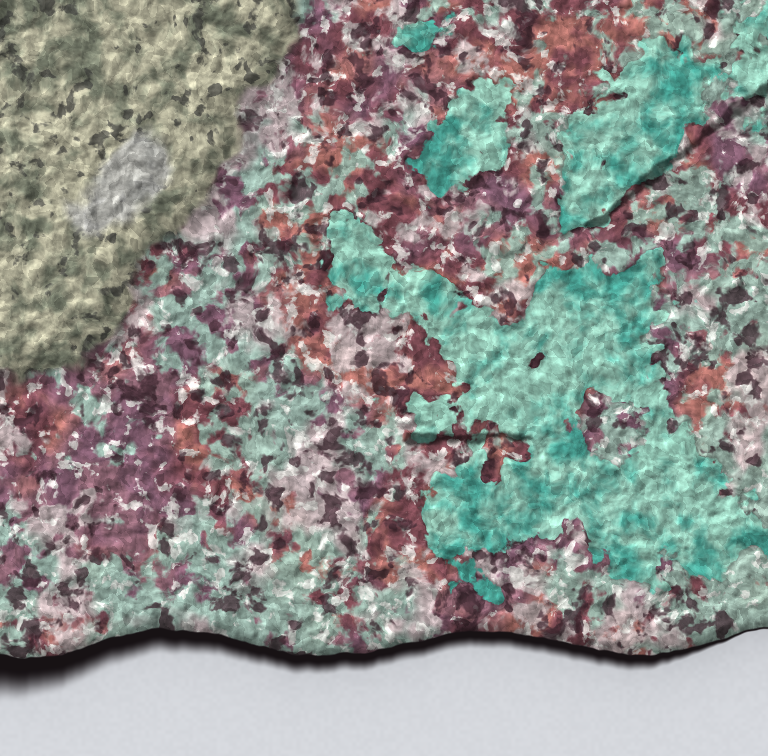
Write a Shadertoy shader that draws this texture.

```glsl
// A weathered mineral slab on a pale table: grey stone at the upper left,
// maroon crust with pale flakes, and ragged turquoise patches.
// Tapered capsules lay out the regions; warped noise frays and grains them.

float hash(vec2 p) {
    vec3 q = fract(vec3(p.xyx) * 0.1031);
    q += dot(q, q.yzx + 33.33);
    return fract((q.x + q.y) * q.z);
}

float noise(vec2 p) {
    vec2 i = floor(p), f = fract(p);
    f = f * f * (3.0 - 2.0 * f);
    return mix(mix(hash(i), hash(i + vec2(1, 0)), f.x),
               mix(hash(i + vec2(0, 1)), hash(i + vec2(1, 1)), f.x), f.y);
}

float fbm(vec2 p) {
    float sum = 0.0, amp = 0.53;
    for (int i = 0; i < 4; i++) {
        sum += amp * noise(p);
        p = mat2(1.6, 1.2, -1.2, 1.6) * p + 17.3;
        amp *= 0.5;
    }
    return sum;
}

// Capsule whose radius runs from ra at a to rb at b.
float capsule(vec2 p, vec2 a, vec2 b, float ra, float rb) {
    vec2 ab = b - a;
    float t = clamp(dot(p - a, ab) / dot(ab, ab), 0.0, 1.0);
    return length(p - a - ab * t) - mix(ra, rb, t);
}

// Random value of the nearest scattered seed: small angular flakes.
float flake(vec2 p) {
    vec2 cell = floor(p);
    float best = 9.0, id = 0.0;
    for (int k = 0; k < 9; k++) {
        vec2 c = cell + vec2(k % 3 - 1, k / 3 - 1);
        vec2 d = c + vec2(hash(c), hash(c + 41.7)) - p;
        float dist = dot(d, d);
        if (dist < best) { best = dist; id = hash(c + 83.1); }
    }
    return id;
}

// Light from the upper left over a noise height field.
float relief(vec2 p, float scale) {
    return fbm(p * scale) - fbm(p * scale + vec2(-0.35, 0.45));
}

float turquoiseShape(vec2 p) {
    float d = capsule(p, vec2(0.80, 0.82), vec2(1.04, 0.94), 0.060, 0.055);
    d = min(d, capsule(p, vec2(0.765, 0.71), vec2(0.79, 0.83), 0.015, 0.05));
    d = min(d, capsule(p, vec2(0.465, 0.67), vec2(0.64, 0.56), 0.025, 0.04));
    d = min(d, capsule(p, vec2(0.64, 0.53), vec2(0.82, 0.61), 0.055, 0.055));
    d = min(d, capsule(p, vec2(0.57, 0.46), vec2(0.70, 0.48), 0.033, 0.045));
    d = min(d, capsule(p, vec2(0.74, 0.54), vec2(0.81, 0.51), 0.050, 0.045));
    d = min(d, capsule(p, vec2(0.59, 0.30), vec2(0.78, 0.38), 0.050, 0.06));
    d = min(d, capsule(p, vec2(0.84, 0.34), vec2(0.85, 0.19), 0.095, 0.005));
    d = min(d, capsule(p, vec2(0.88, 0.295), vec2(1.04, 0.29), 0.035, 0.04));
    d = min(d, capsule(p, vec2(0.58, 0.76), vec2(0.61, 0.85), 0.022, 0.035));
    return min(d, capsule(p, vec2(0.53, 0.95), vec2(0.55, 0.96), 0.02, 0.02));
}

vec3 crustColor(vec2 p) {
    float broad = fbm(p * 5.0 + 3.0), fine = fbm(p * 52.0 + 9.0);
    vec3 col = mix(vec3(0.46, 0.28, 0.31), vec3(0.66, 0.43, 0.40),
                   smoothstep(0.42, 0.66, fbm(p * 24.0)));
    col = mix(col, vec3(0.47, 0.36, 0.44), 0.7 * smoothstep(0.45, 0.62, fbm(p * 7.0 + 21.0)));
    // Pale and greenish flakes thicken toward the lower left and the right.
    float bias = 0.07 * smoothstep(0.5, 0.2, p.y) + 0.06 * smoothstep(0.72, 1.0, p.x);
    float cover = 0.5 * fine + 0.5 * fbm(p * 17.0 + 5.0) + 0.35 * (broad - 0.5) + bias;
    vec3 pale = mix(vec3(0.73, 0.68, 0.68), vec3(0.57, 0.69, 0.64),
                    smoothstep(0.44, 0.58, fbm(p * 12.0 + 31.0) + bias));
    col = mix(col, pale, 0.9 * smoothstep(0.47, 0.56, cover));
    col = mix(col, vec3(0.84, 0.84, 0.82), 0.8 * smoothstep(0.60, 0.70, fbm(p * 70.0 + 13.0)));
    return mix(col, vec3(0.23, 0.15, 0.18), 0.75 * smoothstep(0.40, 0.30, fbm(p * 46.0 + 57.0)));
}

vec3 stoneColor(vec2 p) {
    vec3 col = mix(vec3(0.42, 0.44, 0.38), vec3(0.68, 0.67, 0.58),
                   smoothstep(0.32, 0.60, 0.6 * fbm(p * 50.0) + 0.4 * fbm(p * 10.0)));
    col = mix(col, vec3(0.24, 0.24, 0.23), 0.7 * smoothstep(0.37, 0.27, fbm(p * 60.0 + 7.0)));
    float smear = capsule(p, vec2(0.12, 0.71), vec2(0.19, 0.79), 0.03, 0.035);
    smear += 0.05 * (fbm(p * 22.0) - 0.5);
    return mix(col, vec3(0.65, 0.65, 0.64), 0.85 * smoothstep(0.012, -0.012, smear));
}

vec3 tableColor(vec2 p, float depth) {
    float reach = (0.016 + 0.035 * exp(-6.0 * p.x)) * smoothstep(1.0, 0.82, p.x) + 0.003;
    float shade = 1.0 - smoothstep(0.35, 1.25, depth / reach);
    vec3 col = vec3(0.84, 0.85, 0.87) - 0.10 * exp(-depth * 28.0);
    return mix(col + 0.02 * (noise(p * 190.0) - 0.5), vec3(0.09, 0.07, 0.08), shade);
}

void mainImage(out vec4 fragColor, in vec2 fragCoord) {
    vec2 p = fragCoord / iResolution.y;
    vec2 q = p + 0.016 * (vec2(fbm(p * 28.0), fbm(p * 28.0 + 7.7)) - 0.5);
    float fray = fbm(q * 15.0 + 2.0) - 0.5, grain = fbm(q * 55.0 + 4.0) - 0.5;

    // Crust, then turquoise with a thin dark rim, then grey stone.
    vec3 col = crustColor(q);
    float patchDist = turquoiseShape(q) + 0.15 * fray + 0.065 * grain;
    vec3 teal = mix(vec3(0.25, 0.58, 0.53), vec3(0.56, 0.76, 0.69),
                    smoothstep(0.34, 0.60, 0.5 * fbm(q * 9.0 + 11.0) + 0.5 * fbm(q * 42.0)));
    col *= 1.0 - 0.22 * smoothstep(0.014, 0.0, patchDist);
    col = mix(col, teal, 0.95 * smoothstep(0.004, -0.004, patchDist));

    float stoneDist = capsule(q, vec2(0.0, 0.68), vec2(0.21, 1.02), 0.185, 0.19) + 0.07 * fray;
    col *= 1.0 - 0.25 * smoothstep(0.035, 0.0, stoneDist);
    vec3 stone = stoneColor(q) * (1.0 - 0.22 * smoothstep(-0.06, 0.0, stoneDist));
    col = mix(col, stone, smoothstep(0.008, -0.008, stoneDist));

    // Crevices, flakes and relief.
    float crack = capsule(q, vec2(0.54, 0.417), vec2(0.70, 0.425), 0.003, 0.001);
    crack = min(crack, capsule(q, vec2(0.78, 0.70), vec2(1.03, 0.90), 0.002, 0.003));
    col *= 1.0 - 0.55 * smoothstep(0.006, 0.0, crack + 0.012 * grain);
    col *= 0.89 + 0.24 * flake(q * 95.0);
    col *= 1.0 + 0.75 * relief(q, 62.0) + 0.35 * relief(q, 140.0);

    // Scalloped lower rim and the table below it.
    float rim = 0.149 + 0.018 * cos(15.3 * (p.x - 0.63)) + 0.022 * (fbm(vec2(p.x * 16.0, 3.0)) - 0.5);
    float depth = rim - p.y;
    col *= 1.0 - 0.35 * smoothstep(-0.025, 0.0, depth);
    col = mix(col, tableColor(p, max(depth, 0.0)), smoothstep(-0.0015, 0.0015, depth));
    fragColor = vec4(clamp(col, 0.0, 1.0), 1.0);
}
```
